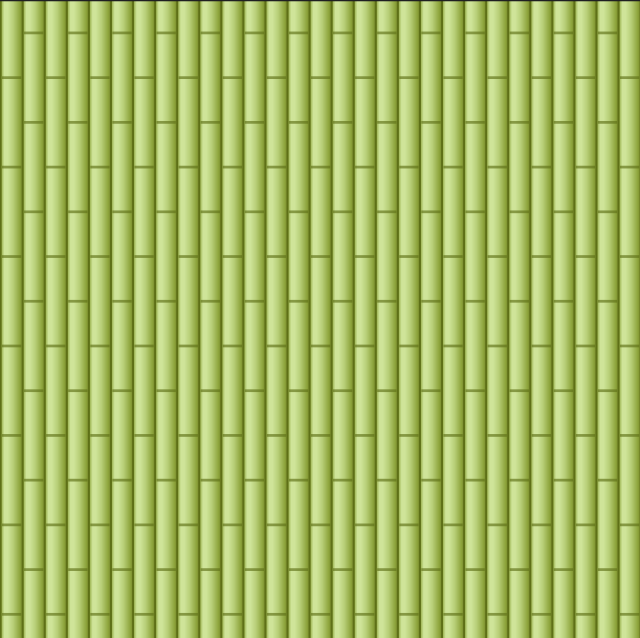
Reproduce this pattern procedurally as a WebGL 1 fragment shader.

```glsl
precision highp float;
// Upright bamboo canes side by side, with staggered joints and a dark top rim.

uniform vec2 u_resolution;

// All lengths are fractions of the canvas width.
const float CANES = 29.0;
const float CANE_SHIFT = 0.001;
const float JOINT_PITCH = 0.13976;
const float JOINT_START = 0.037;
const float JOINT_WIDTH = 0.0043;
const float JOINT_SPAN = 0.88;   // share of the cane width
const float SEAM_WIDTH = 0.09;   // share of the cane width
const float RIM_WIDTH = 0.002;

const vec3 SEAM = vec3(0.37, 0.44, 0.09);
const vec3 EDGE = vec3(0.49, 0.56, 0.19);
const vec3 SHADE = vec3(0.55, 0.64, 0.23);
const vec3 BODY = vec3(0.72, 0.81, 0.47);
const vec3 LIGHT = vec3(0.81, 0.895, 0.60);
const vec3 RIM = vec3(0.12, 0.12, 0.13);

// Antialiased coverage of a band around zero.
float band(float offset, float width, float pixel) {
  return clamp((0.5 * width - abs(offset)) / pixel + 0.5, 0.0, 1.0);
}

float ramp(float from, float to, float x) {
  return clamp((x - from) / (to - from), 0.0, 1.0);
}

// Rounded shading across one cane, x from 0 (left) to 1 (right).
vec3 caneColor(float x) {
  vec3 color = mix(SHADE, LIGHT, ramp(0.0, 0.17, x));
  color = mix(color, BODY, ramp(0.32, 0.57, x));
  color = mix(color, SHADE, ramp(0.57, 0.88, x));
  return mix(color, EDGE, ramp(0.88, 0.96, x));
}

// Signed height above the nearest joint; odd canes shift by half a pitch.
float jointOffset(float y, float cane) {
  float stagger = 0.5 * mod(cane, 2.0);
  float phase = (y - JOINT_START) / JOINT_PITCH + stagger;
  return (fract(phase + 0.5) - 0.5) * JOINT_PITCH;
}

void main() {
  float pixel = 1.0 / u_resolution.x;
  vec2 p = gl_FragCoord.xy * pixel;
  float top = u_resolution.y * pixel;

  float column = (p.x - CANE_SHIFT) * CANES;
  float cane = floor(column);
  float across = column - cane;
  float canePixel = pixel * CANES;

  vec3 color = caneColor(across);

  // Joints tint the cane and keep some of its shading.
  float joint = band(jointOffset(p.y, cane), JOINT_WIDTH, pixel)
              * band(across - 0.5, JOINT_SPAN, canePixel);
  color = mix(color, SEAM, 0.65 * joint);

  // Dark seams between neighbouring canes.
  float seamOffset = fract(column + 0.5) - 0.5;
  color = mix(color, SEAM, band(seamOffset, SEAM_WIDTH, canePixel));

  // Thin rim along the top.
  color = mix(color, RIM, band(top - p.y, 2.0 * RIM_WIDTH, pixel));

  gl_FragColor = vec4(color, 1.0);
}
```
